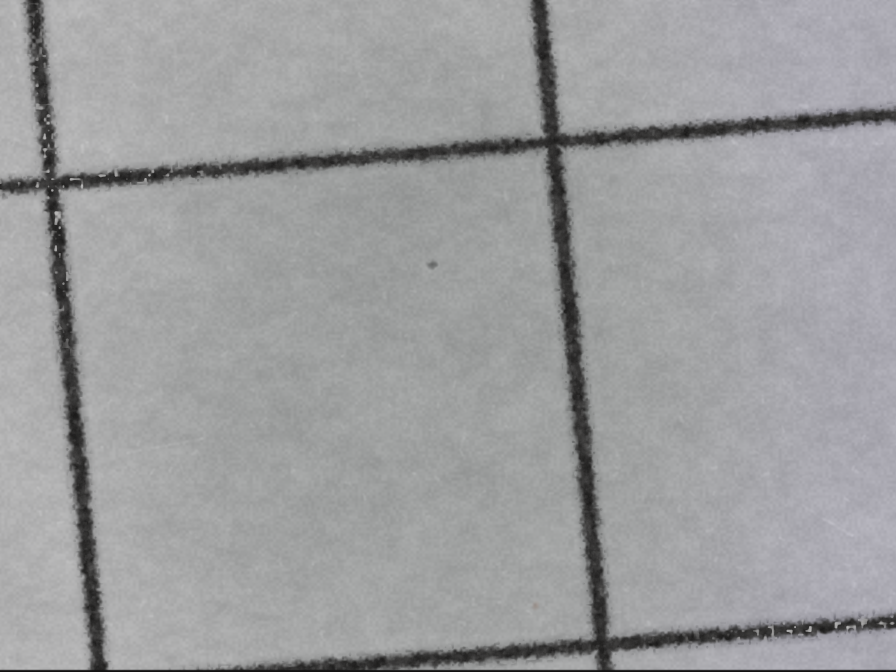
This pattern is drawn by a WebGL 2 fragment shader. Its source:

```glsl
#version 300 es
precision highp float;

#define CROSSING vec2(0.823, 0.788)
#define STEP_ACROSS vec2(0.7465, 0.0608)
#define STEP_UP vec2(-0.0740, 0.7480)
#define CELL_SIZE 0.75
#define HALF_WIDTHS vec2(0.0102, 0.0088)
#define EDGE_BLUR 0.0058
#define EDGE_ROUGHNESS 0.0050
#define PAPER_GRAIN 0.062
#define FIBRE_CELL 0.045
#define PAPER_MID vec3(0.616, 0.623, 0.621)
#define PAPER_COOL vec3(0.672, 0.668, 0.702)
#define INK vec3(0.182, 0.179, 0.177)

uniform vec2 u_resolution;
out vec4 fragColor;

float hash(vec2 p) {
    vec3 h = fract(vec3(p.xyx) * 0.1031);
    h += dot(h, h.yzx + 33.33);
    return fract((h.x + h.y) * h.z);
}

float noise(vec2 p) {
    vec2 i = floor(p), f = fract(p);
    f = f * f * (3.0 - 2.0 * f);
    return mix(mix(hash(i), hash(i + vec2(1, 0)), f.x),
               mix(hash(i + vec2(0, 1)), hash(i + vec2(1, 1)), f.x), f.y);
}

float fbm(vec2 p) {
    float sum = 0.0, gain = 0.5;
    for (int i = 0; i < 4; i++) {
        sum += gain * noise(p);
        p = mat2(1.6, 1.2, -1.2, 1.6) * p + 17.3;
        gain *= 0.5;
    }
    return sum / 0.9375;
}

float segment(vec2 p, vec2 a, vec2 b) {
    vec2 pa = p - a, ba = b - a;
    return length(pa - ba * clamp(dot(pa, ba) / dot(ba, ba), 0.0, 1.0));
}

float stroke(float dist, float radius) {
    return 1.0 - smoothstep(0.0, radius, dist);
}

// Short pale fibres, one per hashed grid cell
float fibres(vec2 p) {
    vec2 id = floor(p / FIBRE_CELL);
    vec2 local = (fract(p / FIBRE_CELL) - 0.5) * FIBRE_CELL;
    vec2 offset = (vec2(hash(id), hash(id + 41.0)) - 0.5) * 0.5 * FIBRE_CELL;
    float angle = 6.2832 * hash(id + 83.0);
    vec2 arm = vec2(cos(angle), sin(angle)) * FIBRE_CELL * mix(0.02, 0.13, hash(id + 7.0));
    float strength = smoothstep(0.4, 1.0, hash(id + 59.0));
    return strength * stroke(segment(local, offset - arm, offset + arm), 0.0045);
}

vec3 paperColor(vec2 p) {
    // Uneven light: grey middle, paler rim, faintly cool right side
    vec2 fromMiddle = (p - vec2(0.66, 0.47)) / vec2(0.66, 0.74);
    float rim = smoothstep(0.30, 1.05, length(fromMiddle));
    vec3 rimColor = mix(vec3(0.688, 0.688, 0.690), PAPER_COOL, smoothstep(0.75, 1.25, p.x));
    vec3 color = mix(PAPER_MID, rimColor, rim);

    // Broad blotches, mottling, fine grain and fibres
    color += 0.050 * (fbm(p * vec2(7.0, 10.0) + 4.0) - 0.5);
    color += PAPER_GRAIN * (fbm(p * vec2(36.0, 52.0)) - 0.5);
    color += PAPER_GRAIN * 0.7 * (noise(p * 230.0) - 0.5);
    color += 0.036 * fibres(p) + 0.030 * fibres(p * 1.3 + 3.1);

    // Faint scratches and two specks
    float scratch = stroke(segment(p, vec2(0.19, 0.326), vec2(0.305, 0.348)), 0.004);
    scratch += stroke(segment(p, vec2(1.18, 0.256), vec2(1.268, 0.203)), 0.004);
    color += 0.06 * scratch * noise(p * 90.0);
    float wobble = 0.004 * (noise(p * 180.0) - 0.5);
    color -= 0.22 * stroke(length((p - vec2(0.643, 0.606)) * vec2(0.8, 1.1)) + wobble, 0.010);
    color -= vec3(0.03, 0.07, 0.09) * stroke(length(p - vec2(0.797, 0.099)) + wobble, 0.009);
    return color;
}

void main() {
    vec2 p = gl_FragCoord.xy / u_resolution.y;
    vec3 color = paperColor(p);

    // Signed distance to the skewed grid, roughened by noise
    vec2 grid = inverse(mat2(STEP_ACROSS, STEP_UP)) * (p - CROSSING);
    vec2 toLines = abs(grid - round(grid)) * CELL_SIZE - HALF_WIDTHS;
    float dist = min(toLines.x, toLines.y);
    float rough = dist + EDGE_ROUGHNESS * (noise(p * 105.0) + noise(p * 220.0 + 9.0) - 1.0);
    float blur = max(EDGE_BLUR, 1.0 / u_resolution.y);
    float ink = 1.0 - smoothstep(-blur, blur, rough);

    // Loose toner dust and a soft halo beside the strokes
    float dust = smoothstep(0.6, 0.95, noise(p * 190.0 + 31.0));
    color -= 0.15 * dust * (1.0 - smoothstep(0.0, 0.015, dist));
    color -= 0.075 * (1.0 - smoothstep(0.0, 0.016, dist));

    // Mottled ink, with glossy flecks in the worn stretches
    vec3 inkColor = INK + 0.24 * (fbm(p * 95.0) - 0.45);
    float wear = 1.0 - smoothstep(0.04, 0.30, length((p - vec2(0.14, 0.735)) * vec2(1.0, 0.8)));
    wear = max(wear, 1.0 - smoothstep(0.05, 0.25, length(p - vec2(1.22, 0.07))));
    float fleck = smoothstep(0.62, 0.95, noise(p * 180.0 + 5.0));
    inkColor += fleck * (0.06 + 0.42 * wear);
    color = mix(color, inkColor, ink);

    // Thin dark strip along the lower border
    color = mix(INK * 0.4, color, smoothstep(0.0015, 0.0045, p.y));

    fragColor = vec4(clamp(color, 0.0, 1.0), 1.0);
}
```
